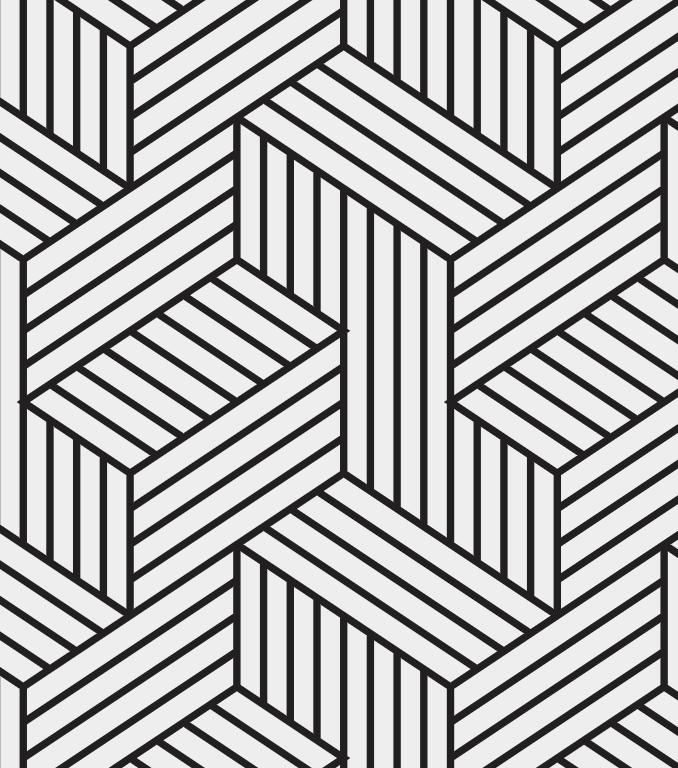
A WebGL 2 fragment shader for this pattern:

```glsl
#version 300 es
precision highp float;

uniform vec2 u_resolution;
out vec4 fragColor;

const vec3 PAPER = vec3(0.932);
const vec3 INK = vec3(0.135, 0.120, 0.125);

const float TILE = 0.5563;                // repeat size, in canvas heights
const vec2 ORIGIN = vec2(0.0303, 0.0599); // tile corner, from the upper left
const vec2 GRID = vec2(4.0, 6.0);         // columns and rows in one tile
const float SLANT = 0.5547;               // grid step across a slanted line, in columns
const float STRIPE_GAP = 0.25;            // stripe spacing, in grid columns
const float HALF_LINE = 0.0345;           // half line width, in grid columns

// Shortest offset from a centre on the repeating grid.
vec2 wrappedOffset(vec2 p, vec2 centre) {
    vec2 d = p - centre;
    return d - GRID * floor(d / GRID + 0.5);
}

// Distances across the vertical, rising and falling line families.
vec3 lineAxes(vec2 p) {
    return vec3(p.x, SLANT * (p.x + p.y), SLANT * (p.y - p.x));
}

// Signed distance to the parallelogram where two bands cross.
float parallelogram(vec2 across, vec2 halfSize) {
    vec2 d = abs(across) - halfSize;
    return max(d.x, d.y);
}

// Distance to the nearest of evenly spaced lines.
float stripes(float across, float gap) {
    return abs(fract(across / gap + 0.5) - 0.5) * gap;
}

// Face bounded by vertical and rising edges.
float risingFace(vec2 p, vec2 centre, vec2 halfSize) {
    vec3 axes = lineAxes(wrappedOffset(p, centre));
    return parallelogram(axes.xy, halfSize * vec2(1.0, SLANT));
}

// Face bounded by rising and falling edges.
float fallingFace(vec2 p, vec2 centre, vec2 halfSize) {
    vec3 axes = lineAxes(wrappedOffset(p, centre));
    return parallelogram(axes.yz, halfSize * SLANT);
}

// Distance to the nearest edge or stripe of the interlocked blocks.
float blockLines(vec2 p) {
    float upperSide = risingFace(p, vec2(1.0, 3.0), vec2(1.0));
    float lowerSide = risingFace(p, vec2(2.0, 6.0), vec2(1.0));
    float longTop = fallingFace(p, vec2(3.5, 1.5), vec2(2.0, 1.0));
    float shortTop = fallingFace(p, vec2(1.5, 4.5), vec2(1.0, 2.0));

    // Each face has its own hatch; the remaining area is vertical.
    vec3 axes = lineAxes(p);
    float hatch = stripes(axes.x, STRIPE_GAP);
    if (min(upperSide, lowerSide) < 0.0) {
        hatch = stripes(axes.y, 0.5 * SLANT);
    } else if (min(longTop, shortTop) < 0.0) {
        hatch = stripes(axes.z, 0.5 * SLANT);
    }

    float sideEdges = min(abs(upperSide), abs(lowerSide));
    float topEdges = min(abs(longTop), abs(shortTop));
    return min(hatch, min(sideEdges, topEdges));
}

void main() {
    // Canvas heights, measured downward from the top edge.
    vec2 canvas = vec2(gl_FragCoord.x, u_resolution.y - gl_FragCoord.y) / u_resolution.y;
    vec2 p = fract((canvas - ORIGIN) / TILE) * GRID;

    // Blend over one pixel at the line edge.
    float pixel = GRID.x / (TILE * u_resolution.y);
    float paperCover = clamp((blockLines(p) - HALF_LINE) / pixel + 0.5, 0.0, 1.0);
    fragColor = vec4(mix(INK, PAPER, paperCover), 1.0);
}
```
